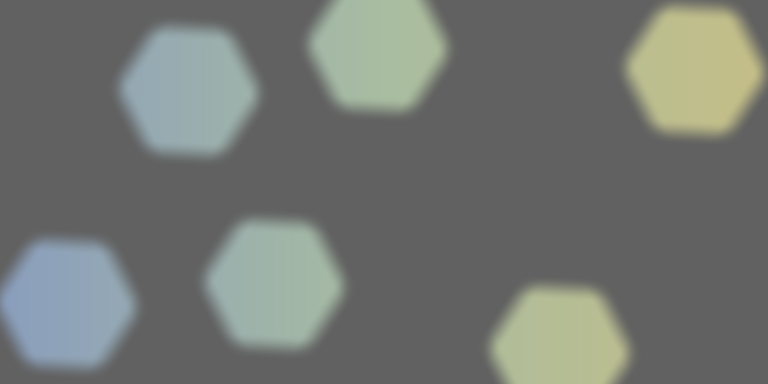
Reproduce this background procedurally as a WebGL 1 fragment shader.

```glsl
precision highp float;
// Six soft, slightly tilted hexagons on flat grey, tinted blue to green to
// yellow across the canvas. Centres lie on two bowed rows of three; each
// hexagon is the product of three blurred slabs, which rounds its corners.

uniform vec2 u_resolution;

// Blurred hexagon with a flat top, turned three degrees clockwise
float softHexagon(vec2 p) {
    float coverage = 1.0;
    for (int i = 0; i < 3; i++) {
        float angle = radians(87.0 + 60.0 * float(i));
        float reach = abs(dot(p, vec2(cos(angle), sin(angle))));
        coverage *= 1.0 - smoothstep(0.130, 0.196, reach);
    }
    return coverage;
}

// Horizontal tint, t running from 0 at the left to 1 at the right
vec3 tint(float t) {
    vec3 blue = vec3(0.54, 0.62, 0.74);
    vec3 green = vec3(0.66, 0.74, 0.63);
    vec3 yellow = vec3(0.77, 0.745, 0.53);
    vec3 color = mix(blue, green, clamp(2.0 * t, 0.0, 1.0));
    return mix(color, yellow, clamp(2.0 * t - 1.0, 0.0, 1.0));
}

void main() {
    // Canvas height is one unit
    vec2 p = gl_FragCoord.xy / u_resolution.y;

    // Two rows of three, each following a quadratic curve
    float coverage = 0.0;
    for (int i = 0; i < 3; i++) {
        float k = float(i);
        vec2 lower = vec2(0.174, 0.208) + k * (vec2(0.438, 0.165) + k * vec2(0.102, -0.113));
        vec2 upper = vec2(0.492, 0.763) + k * (vec2(0.325, 0.203) + k * vec2(0.167, -0.088));
        coverage = max(coverage, max(softHexagon(p - lower), softHexagon(p - upper)));
    }

    // Tinted shapes over the grey ground
    vec3 ground = vec3(0.38);
    vec3 color = mix(ground, tint(gl_FragCoord.x / u_resolution.x), coverage);
    gl_FragColor = vec4(color, 1.0);
}
```
